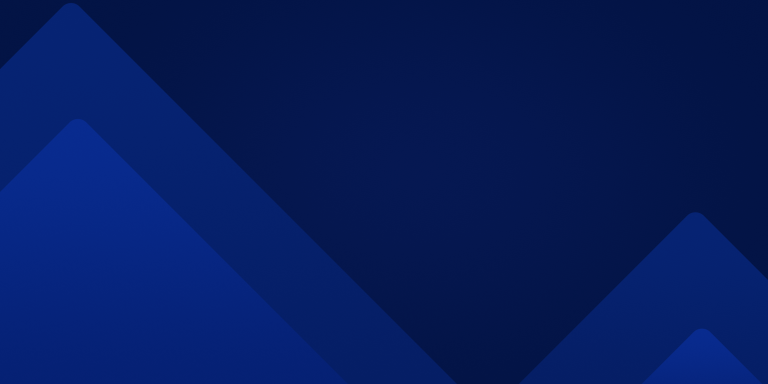
This background is drawn by a WebGL 2 fragment shader. Its source:

```glsl
#version 300 es
precision highp float;

uniform vec2 u_resolution;
out vec4 fragColor;

const float PEAK_RADIUS = 0.031;

// Signed distance to a downward-opening right-angle wedge with a rounded tip
float peakDistance(vec2 p, vec2 apex, float radius) {
    vec2 d = p - apex;
    vec2 q = vec2(d.y + d.x, d.y - d.x) * 0.70711 + radius;
    return length(max(q, 0.0)) + min(max(q.x, q.y), 0.0) - radius;
}

// Lays one peak, shaded from its tip downwards, over the base colour
vec3 addPeak(vec3 base, vec2 p, vec2 apex, vec3 tip, vec3 foot, float depth, float pixel) {
    float cover = 1.0 - smoothstep(-0.7 * pixel, 0.7 * pixel, peakDistance(p, apex, PEAK_RADIUS));
    float fall = smoothstep(0.0, depth, apex.y - p.y);
    return mix(base, mix(tip, foot, fall), cover);
}

// Dark backdrop with a broad, soft central glow
vec3 nightBackdrop(vec2 p) {
    vec3 edge = vec3(0.011, 0.077, 0.272);
    vec3 glow = vec3(0.022, 0.094, 0.322);
    float reach = length((p - vec2(1.08, 0.56)) * vec2(0.85, 1.3));
    return mix(glow, edge, smoothstep(0.0, 0.9, reach));
}

float hash(vec2 p) {
    return fract(sin(dot(p, vec2(127.1, 311.7))) * 43758.5);
}

void main() {
    float pixel = 1.0 / u_resolution.y;
    vec2 p = gl_FragCoord.xy * pixel;

    vec3 outerTip = vec3(0.024, 0.138, 0.452);
    vec3 outerFoot = vec3(0.020, 0.116, 0.392);
    vec3 innerTip = vec3(0.032, 0.168, 0.560);
    vec3 innerFoot = vec3(0.020, 0.126, 0.450);

    vec3 color = nightBackdrop(p);

    // Left pair
    color = addPeak(color, p, vec2(0.185, 1.005), outerTip, outerFoot, 1.2, pixel);
    color = addPeak(color, p, vec2(0.203, 0.703), innerTip, innerFoot, 0.8, pixel);

    // Right pair
    color = addPeak(color, p, vec2(1.811, 0.460), outerTip, outerFoot, 0.55, pixel);
    color = addPeak(color, p, vec2(1.828, 0.157), innerTip, innerFoot, 0.28, pixel);

    // Faint dither against banding
    color += (hash(gl_FragCoord.xy) - 0.5) / 255.0;
    fragColor = vec4(color, 1.0);
}
```
